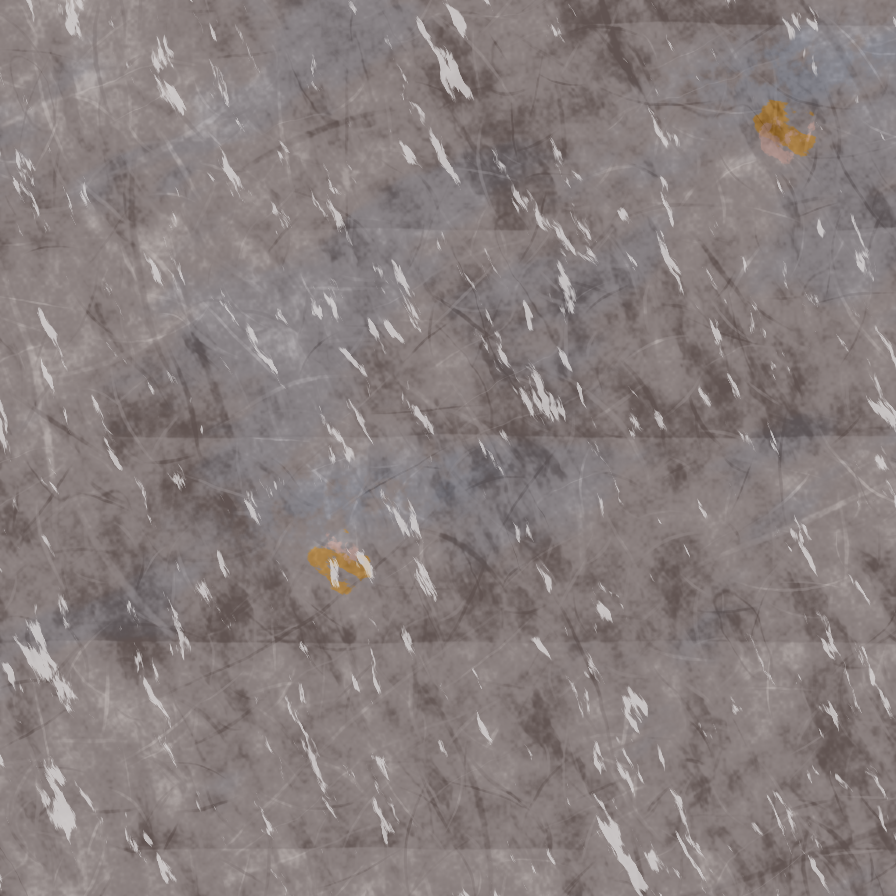
Give the GLSL for this texture, as a WebGL 1 fragment shader.

```glsl
precision highp float;
uniform vec2 u_resolution;

const vec3 DARK = vec3(0.38, 0.33, 0.32);
const vec3 MID = vec3(0.545, 0.505, 0.50);
const vec3 PALE = vec3(0.72, 0.69, 0.68);
const vec3 CHALK = vec3(0.84, 0.83, 0.83);
const vec3 BLUE_VEIL = vec3(0.50, 0.51, 0.55);
const vec3 OCHRE = vec3(0.68, 0.50, 0.24);
const vec3 ROSE = vec3(0.71, 0.58, 0.55);
const float STEEP = -1.13;          // main grain direction
const float SHALLOW = 0.48;         // crossing scratch direction
const float MEAN_TONE = 0.47;
const float CONTRAST = 1.0;
const float BAND_PERIOD = 0.615;    // spacing of the chalky veins
const float SEAM_PERIOD = 0.23;
const vec2 STAIN_CENTER = vec2(0.38, 0.375);
const vec2 STAIN_STEP = vec2(0.5, 0.48);

float hash(vec2 p) {
  vec3 q = fract(vec3(p.xyx) * 0.1031);
  q += dot(q, q.yzx + 33.33);
  return fract((q.x + q.y) * q.z);
}

float noise(vec2 p) {
  vec2 i = floor(p), f = fract(p);
  f = f * f * (3.0 - 2.0 * f);
  return mix(mix(hash(i), hash(i + vec2(1, 0)), f.x),
             mix(hash(i + vec2(0, 1)), hash(i + vec2(1, 1)), f.x), f.y);
}

float fbm(vec2 p) {
  float sum = 0.0, amp = 0.5;
  for (int i = 0; i < 5; i++) {
    sum += amp * noise(p);
    p = mat2(1.6, 1.2, -1.2, 1.6) * p + 17.3;
    amp *= 0.55;
  }
  return sum / 1.055;
}

// Coordinates along and across a direction
vec2 turn(vec2 p, float angle) {
  float c = cos(angle), s = sin(angle);
  return vec2(c * p.x + s * p.y, c * p.y - s * p.x);
}

// Random tapered strokes, one per cell: positive is light, negative dark
float scratches(vec2 p, float cells, float angle, float spread, float width, float seed) {
  float sum = 0.0, soft = 0.8 / u_resolution.y;
  vec2 cell = floor(p * cells);
  for (int y = -1; y <= 1; y++) {
    for (int x = -1; x <= 1; x++) {
      vec2 id = cell + vec2(x, y);
      vec2 key = id + seed;
      vec2 center = id + 0.2 + 0.6 * vec2(hash(key), hash(key + 41.7));
      float tilt = angle + spread * (hash(key + 83.1) - 0.5);
      vec2 d = turn(p - center / cells, tilt);
      float reach = mix(0.3, 1.0, hash(key + 12.9)) / cells;
      float t = clamp(abs(d.x) / reach, 0.0, 1.0);
      float bend = (hash(key + 59.2) - 0.5) * 0.5 * d.x * d.x / reach;
      float w = width * mix(0.4, 1.3, hash(key + 27.4)) * (1.0 - 0.6 * t);
      float line = 1.0 - smoothstep(w * 0.4, w + soft, abs(d.y - bend));
      float strength = hash(key + 66.6) * 2.0 - 1.0;
      sum += line * (1.0 - t * t) * strength;
    }
  }
  return sum;
}

// Winding hairlines on the contours of a noise field
float hairline(vec2 p, float width) {
  return 1.0 - smoothstep(0.0, width, abs(noise(p) - 0.5));
}

void main() {
  vec2 p = gl_FragCoord.xy / u_resolution.y;
  vec2 warp = vec2(fbm(p * 9.0), fbm(p * 9.0 + 31.0)) - 0.5;
  vec2 q = p + 0.03 * warp;
  vec2 grain = turn(q, STEEP);
  vec2 cross = turn(q, SHALLOW);
  float clouds = fbm(p * 5.0 + 3.0);
  float fine = fbm(p * 48.0);

  // Mottled ground
  float tone = MEAN_TONE + 0.55 * (clouds - 0.5);
  tone += 0.45 * (fbm(grain * vec2(9.0, 26.0)) - 0.5);
  tone += 0.30 * (fbm(cross * vec2(8.0, 30.0) + 9.0) - 0.5);
  tone += 0.45 * (fine - 0.5);
  tone += 0.16 * (noise(p * 250.0) - 0.5);

  // Dark worn patches
  float worn = fbm(grain * vec2(11.0, 24.0) + 57.0) + 0.25 * (fine - 0.5);
  tone -= 0.22 * smoothstep(0.58, 0.70, worn);

  // Horizontal seams, shaded above the edge
  float above = fract((p.y - 0.055 + 0.006 * noise(p * 12.0)) / SEAM_PERIOD) * SEAM_PERIOD;
  float seamMask = smoothstep(0.48, 0.64, noise(vec2(p.x * 4.0, floor(p.y / SEAM_PERIOD) * 7.0)));
  tone -= 0.18 * seamMask * exp(-above / 0.045) * smoothstep(0.0, 0.003, above);

  // Strokes in both directions and fine cracks
  vec2 s = p + 0.012 * warp;
  tone += 0.20 * scratches(s, 5.0, STEEP, 0.7, 0.0050, 3.0);
  tone += 0.18 * scratches(s, 4.0, SHALLOW, 0.5, 0.0045, 150.0);
  tone += 0.22 * scratches(s, 12.0, STEEP, 1.2, 0.0035, 310.0);
  tone += 0.18 * scratches(s, 14.0, SHALLOW, 1.6, 0.0022, 470.0);
  tone += 0.16 * scratches(s, 24.0, STEEP, 2.6, 0.0020, 630.0);
  float cracked = smoothstep(0.45, 0.65, noise(p * 11.0 + 5.0));
  tone -= 0.12 * cracked * hairline(grain * vec2(10.0, 24.0) + 2.0, 0.035);
  tone += 0.10 * cracked * hairline(cross * vec2(9.0, 22.0) + 7.0, 0.03);

  tone = clamp(0.5 + CONTRAST * (tone - 0.5), 0.0, 1.0);
  vec3 color = mix(DARK, MID, smoothstep(0.0, 0.5, tone));
  color = mix(color, PALE, smoothstep(0.45, 1.0, tone));

  // Cool film, then ochre and rose stains at its heart
  float film = 0.35 * smoothstep(0.55, 0.70, fbm(cross * vec2(4.0, 9.0) + 80.0));
  float stain = 0.0;
  for (int i = 0; i < 2; i++) {
    vec2 d = p - STAIN_CENTER - float(i) * STAIN_STEP;
    vec2 veil = turn(d - vec2(0.01, 0.07), 0.2) / vec2(0.13, 0.045);
    film += 0.75 * exp(-dot(veil, veil)) * smoothstep(0.3, 0.6, fine);
    vec2 heart = d / vec2(0.045, 0.05);
    stain += exp(-dot(heart, heart));
  }
  float shade = dot(color, vec3(0.333)) - 0.51;
  color = mix(color, BLUE_VEIL + shade, clamp(film, 0.0, 0.8));
  float spots = fbm(turn(p, -0.5) * vec2(24.0, 48.0) + 21.0);
  color = mix(color, OCHRE + shade, 0.85 * smoothstep(0.53, 0.60, spots * min(stain * 1.6, 1.0)));
  float blush = fbm(p * 36.0 + 64.0) * min(stain * 1.5, 1.0);
  color = mix(color, ROSE + shade, 0.7 * smoothstep(0.54, 0.62, blush));

  // Chalky flakes, gathered in steep veins
  float across = fract((q.x + 0.22 * q.y - 0.715) / BAND_PERIOD + 0.5) - 0.5;
  float vein = exp(-pow(across * BAND_PERIOD / 0.025, 2.0));
  float flakes = fbm(grain * vec2(18.0, 75.0) + 12.0) + 0.12 * vein + 0.15 * (clouds - 0.5);
  color = mix(color, CHALK, 0.8 * smoothstep(0.70, 0.78, flakes));

  gl_FragColor = vec4(color, 1.0);
}
```
